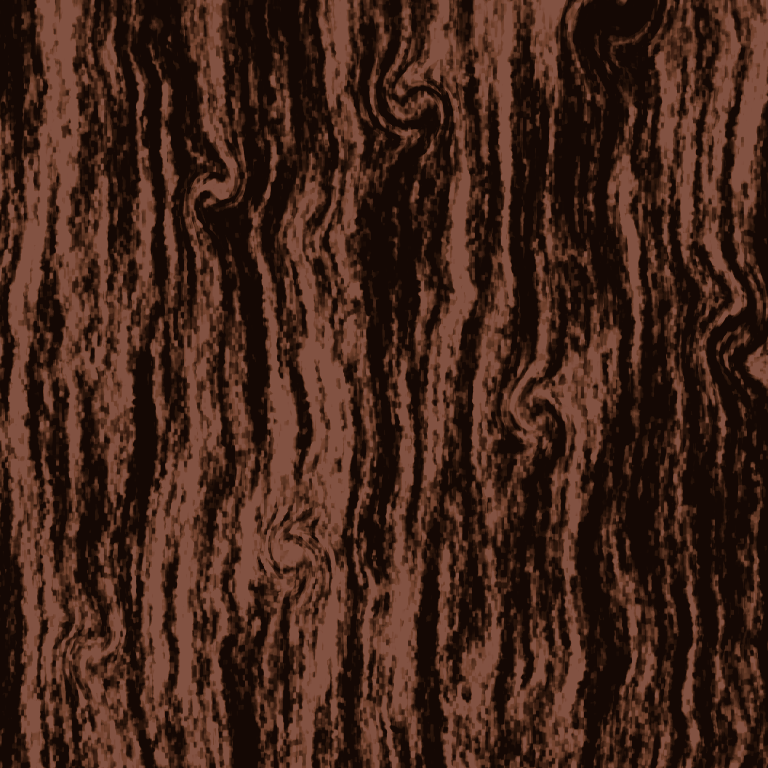
Reproduce this texture procedurally as a WebGL 2 fragment shader.

```glsl
#version 300 es
precision highp float;

uniform vec2 u_resolution;
out vec4 fragColor;

// Noise frequencies: cells across and up the canvas
const vec2 PATCH_FREQ = vec2(11.0, 3.5);
const vec2 STREAK_FREQ = vec2(66.0, 4.2);
const vec2 THREAD_FREQ = vec2(125.0, 8.0);
const vec2 GRAIN_FREQ = vec2(165.0, 48.0);
const vec2 SPECK_FREQ = vec2(240.0, 130.0);

// Weights of patch, streak, thread and grain; specks come on top
const vec4 LAYER_WEIGHTS = vec4(0.34, 1.0, 0.72, 0.52);
const float SPECK_WEIGHT = 0.42;
const float NOISE_DEVIATION = 0.45;
const float TOP_PATCH_BOOST = 1.0;
const float HEIGHT_BIAS = -0.14;

// Flat margin of each noise cell: larger values give crisper cells
const float SOFT = 0.0;
const float FIRM = 0.12;
const float CRISP = 0.3;

const float SWAY = 0.017;
const float RIPPLE = 0.009;
const float RAGGED = 0.0016;

const int KNOT_COUNT = 7;
const vec2 KNOT_STEP = vec2(0.4198, 0.7049);
const vec2 KNOT_START = vec2(0.28, 0.75);
const float KNOT_RADIUS_MIN = 0.03;
const float KNOT_RADIUS_MAX = 0.06;
const float KNOT_TWIST_MIN = 1.2;
const float KNOT_TWIST_MAX = 3.6;

// Bark colours from crevice to ridge, and the tone at which each is reached
const vec3 BARK[6] = vec3[6](
    vec3(0.08, 0.032, 0.015), vec3(0.16, 0.08, 0.04), vec3(0.25, 0.13, 0.08),
    vec3(0.35, 0.20, 0.13), vec3(0.45, 0.26, 0.18), vec3(0.51, 0.32, 0.26));
const float TONE[6] = float[6](0.22, 0.38, 0.515, 0.635, 0.755, 0.87);

float hash(vec2 p) {
    return fract(sin(dot(p, vec2(127.1, 311.7))) * 43758.5453);
}

// One column of noise, shifted vertically so that rows do not line up
float columnNoise(float column, float y, float margin) {
    y += hash(vec2(column, 17.3));
    float row = floor(y);
    float blend = smoothstep(margin, 1.0 - margin, y - row);
    return mix(hash(vec2(column, row)), hash(vec2(column, row + 1.0)), blend);
}

// Signed noise from -1 to 1
float noise(vec2 p, float margin) {
    float column = floor(p.x);
    float blend = smoothstep(margin, 1.0 - margin, p.x - column);
    float left = columnNoise(column, p.y, margin);
    float right = columnNoise(column + 1.0, p.y, margin);
    return 2.0 * mix(left, right, blend) - 1.0;
}

// Twists the fibres around scattered knots
vec2 twistKnots(vec2 p) {
    for (int i = 0; i < KNOT_COUNT; i++) {
        float id = float(i);
        vec2 centre = fract(KNOT_START + id * KNOT_STEP);
        float radius = mix(KNOT_RADIUS_MIN, KNOT_RADIUS_MAX, hash(vec2(id, 3.7)));
        float twist = mix(KNOT_TWIST_MIN, KNOT_TWIST_MAX, hash(vec2(id, 8.1)));
        float turn = i % 2 == 0 ? 1.0 : -1.0;
        vec2 offset = p - centre;
        float angle = turn * twist * exp(-dot(offset, offset) / (radius * radius));
        float c = cos(angle), s = sin(angle);
        p = centre + mat2(c, s, -s, c) * offset;
    }
    return p;
}

// Bends the fibres sideways, calm in some regions and wavy in others
vec2 bendFibres(vec2 p) {
    float waviness = smoothstep(-0.4, 0.5, noise(p * vec2(4.0, 3.0) + 61.0, SOFT));
    float bend = SWAY * noise(p * vec2(5.0, 7.0) + 23.0, SOFT);
    bend += RIPPLE * waviness * noise(p * vec2(10.0, 20.0) + 41.0, SOFT);
    bend += RAGGED * noise(p * vec2(110.0, 200.0) + 7.0, FIRM);
    return p + vec2(bend, 0.0);
}

vec3 barkColour(float tone) {
    vec3 colour = BARK[0];
    for (int i = 1; i < 6; i++) {
        colour = mix(colour, BARK[i], smoothstep(TONE[i - 1], TONE[i], tone));
    }
    return colour;
}

void main() {
    vec2 p = gl_FragCoord.xy / u_resolution.y;
    vec2 fibre = bendFibres(twistKnots(p));

    // Layers from broad patches down to fine grain
    vec4 layers = vec4(
        noise(fibre * PATCH_FREQ + 5.0, SOFT),
        noise(fibre * STREAK_FREQ + 13.0, FIRM),
        noise(fibre * THREAD_FREQ + 29.0, FIRM),
        noise(mix(p, fibre, 0.5) * GRAIN_FREQ + 37.0, CRISP));
    float speck = noise(p * SPECK_FREQ + 53.0, CRISP);
    vec4 weights = LAYER_WEIGHTS;
    weights.x += TOP_PATCH_BOOST * smoothstep(0.86, 1.0, p.y);

    // Normalise the sum, then spread it evenly over the tones
    float deviation = NOISE_DEVIATION * length(vec2(length(weights), SPECK_WEIGHT));
    float height = (dot(layers, weights) + SPECK_WEIGHT * speck) / deviation + HEIGHT_BIAS;
    float tone = 1.0 / (1.0 + exp(-1.7 * height));

    fragColor = vec4(barkColour(tone), 1.0);
}
```
